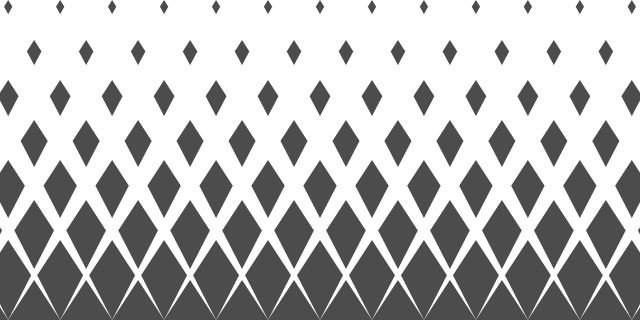
A Shadertoy shader for this pattern:

```glsl
// Signed distance to a kite: half width, and separate heights above and below its waist
float kite(vec2 p, float halfWidth, float above, float below) {
    vec2 slope = 1.0 / vec2(halfWidth, p.y < 0.0 ? above : below);
    return (dot(abs(p), slope) - 1.0) / length(slope);
}

void mainImage(out vec4 fragColor, in vec2 fragCoord) {
    // Height units: x from the centre, y downward from the top
    vec2 p = vec2(fragCoord.x - 0.5 * iResolution.x, iResolution.y - fragCoord.y) / iResolution.y;
    float pixel = 1.0 / iResolution.y;
    float spacing = 0.1624;
    float dist = 1.0;

    // Staggered rows of kites, growing toward the bottom
    for (int i = 0; i < 8; i++) {
        float row = float(i);
        float top = row / 8.0;
        float waist = mix(0.0208, 1.0, row / 7.0);
        float bottom = mix(0.0443, 1.0, row / 6.0);
        float halfWidth = 0.013 + 0.0098 * row;
        float stagger = 0.5 * mod(row, 2.0);

        float x = (fract(p.x / spacing + stagger + 0.5) - 0.5) * spacing;
        dist = min(dist, kite(vec2(x, p.y - waist), halfWidth, waist - top, bottom - waist));
    }

    float coverage = smoothstep(0.6 * pixel, -0.6 * pixel, dist);
    vec3 paper = vec3(1.0);
    vec3 charcoal = vec3(0.3);
    fragColor = vec4(mix(paper, charcoal, coverage), 1.0);
}
```
